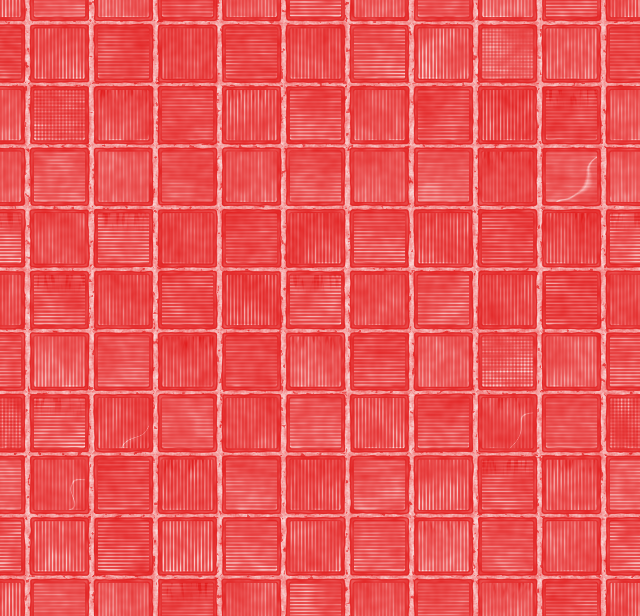
A WebGL 1 fragment shader for this texture:

```glsl
precision highp float;
// A wall of square ribbed glass blocks, ten by ten, set in pale worn mortar.
// Rounded-box distances shape each block; its ribs run across or down in a
// checker order, and periodic gradient noise adds stains, cracks and crust.

uniform vec2 u_resolution;

const vec2 COUNT = vec2(10.0);            // blocks across and down
const vec2 OFFSET = vec2(0.43, 0.37);     // first joint, from the top left
const vec2 BLOCK_HALF = vec2(0.462, 0.473);
const vec2 PANEL_HALF = vec2(0.412, 0.42);
const float CORNER = 0.045;
const float RIBS = 18.5;                  // ribs per block pitch
const float RIB_DEPTH = 0.42;
const float GLASS_TONE = 0.39;
const float FRAME_TONE = 0.27;
const float LINE_TONE = 0.03;
const float MORTAR_TONE = 0.77;
const float CRACKED_SHARE = 0.04;
const float CROSSED_SHARE = 0.02;
const vec3 DEEP_RED = vec3(0.885, 0.12, 0.12);
const vec3 MID_RED = vec3(0.93, 0.38, 0.38);
const vec3 PALE_PINK = vec3(0.98, 0.85, 0.85);

float hash(vec2 p) {
  vec3 q = fract(p.xyx * vec3(0.1031, 0.1030, 0.0973));
  q += dot(q, q.yzx + 33.33);
  return fract((q.x + q.y) * q.z);
}

float cornerSlope(vec2 corner, vec2 period, vec2 toPoint) {
  float angle = 6.2832 * hash(mod(corner, period) + 7.0);
  return dot(vec2(cos(angle), sin(angle)), toPoint);
}

// Gradient noise that wraps with the wall; scale must be whole numbers.
float noise(vec2 p, vec2 scale) {
  vec2 period = COUNT * scale;
  p *= scale;
  vec2 i = floor(p);
  vec2 f = p - i;
  vec2 u = f * f * f * (f * (f * 6.0 - 15.0) + 10.0);
  vec2 e = vec2(1.0, 0.0);
  float low = mix(cornerSlope(i, period, f),
                  cornerSlope(i + e.xy, period, f - e.xy), u.x);
  float high = mix(cornerSlope(i + e.yx, period, f - e.yx),
                   cornerSlope(i + e.xx, period, f - e.xx), u.x);
  return mix(low, high, u.y);
}

float roundBox(vec2 p, vec2 halfSize, float radius) {
  vec2 q = abs(p) - halfSize + radius;
  return length(max(q, 0.0)) + min(max(q.x, q.y), 0.0) - radius;
}

float band(float d, float width, float blur) {
  return 1.0 - smoothstep(width - blur, width + blur, abs(d));
}

float ribWave(float x) {
  float wave = 0.5 + 0.5 * cos(6.2832 * RIBS * x);
  return wave * sqrt(wave) - 0.42;
}

// Ribbed centre of one block; local runs from -0.5 to 0.5, y downward.
float glassTone(vec2 wall, vec2 local, vec2 id, float px) {
  float shift = step(1.5, id.y) - step(7.5, id.y);
  float across = step(0.5, mod(id.x + id.y + shift, 2.0));
  float crossed = step(1.0 - CROSSED_SHARE, hash(id + 63.0));
  float rib = mix(ribWave(local.x), ribWave(local.y), across);
  rib = mix(rib, 0.6 * (ribWave(local.x) + ribWave(local.y)), crossed);
  float streak = mix(noise(wall, vec2(16.0, 2.0)), noise(wall, vec2(2.0, 16.0)), across);
  float cloud = noise(wall, vec2(2.0));
  float calm = 1.0 - 0.5 * band(id.y - 2.0, 0.5, 0.01);
  float strength = mix(0.5, 1.15, hash(id + 17.0)) * calm;
  strength *= clamp(0.9 + 0.9 * cloud + 0.8 * streak + 0.3 * local.y, 0.2, 1.4);
  strength *= 1.0 - smoothstep(0.5, 1.0, px * RIBS);

  float tone = GLASS_TONE + 0.16 * (hash(id + 5.0) - 0.5);
  tone += 0.2 * cloud + 0.16 * streak + 0.1 * local.y;
  tone += 0.12 * noise(wall, vec2(7.0));
  tone += RIB_DEPTH * strength * rib;

  // Dark drips from the top edge
  float drip = noise(wall, vec2(17.0, 3.0)) + 0.5 * noise(wall, vec2(31.0, 7.0));
  float drippy = step(0.75, hash(id + 29.0)) * (1.0 - smoothstep(-0.4, -0.05, local.y));
  tone -= 0.22 * drippy * smoothstep(-0.1, 0.45, drip);

  // Nearly straight cracks with a cloudy side
  float bend = 0.3 * noise(wall, vec2(2.0)) + 0.6 * local.x + 0.5 * local.y - 0.2;
  float cracked = step(1.0 - CRACKED_SHARE, hash(id + 83.0));
  tone += cracked * (0.35 * band(bend, 0.008, 0.012) - 0.12 * smoothstep(0.0, 0.15, bend));
  return tone;
}

float mortarTone(vec2 wall, float upright) {
  vec2 along = mix(vec2(6.0, 15.0), vec2(15.0, 6.0), upright);
  float grain = noise(wall, along) + 0.5 * noise(wall, vec2(31.0));
  float crust = noise(wall, along + 2.0) + 0.5 * noise(wall, vec2(23.0));
  float tone = MORTAR_TONE + 0.08 * (upright - 0.5) + 0.3 * grain;
  return tone - 0.5 * smoothstep(0.25, 0.55, crust);
}

void main() {
  vec2 uv = gl_FragCoord.xy / u_resolution;
  vec2 wall = vec2(uv.x, 1.0 - uv.y) * COUNT - OFFSET;
  vec2 id = mod(floor(wall), COUNT);
  vec2 local = fract(wall) - 0.5;
  float px = COUNT.y / min(u_resolution.x, u_resolution.y);
  float blur = 0.7 * px;

  float wobble = 0.012 * noise(wall, vec2(9.0)) + 0.016 * noise(wall, vec2(2.0));
  float block = roundBox(local, BLOCK_HALF, CORNER) + wobble;
  float panel = roundBox(local, PANEL_HALF, CORNER);

  // Frame, ribbed panel, and the dark lines that edge them
  float tone = FRAME_TONE + 0.3 * noise(wall, vec2(6.0));
  tone = mix(tone, glassTone(wall, local, id, px), 1.0 - smoothstep(-blur, blur, panel + 0.01));
  float wear = 0.75 + 0.5 * noise(wall, vec2(3.0));
  tone = mix(tone, LINE_TONE, clamp(wear, 0.4, 1.0) * band(panel, 0.009, blur));
  tone = mix(tone, LINE_TONE, 0.85 * band(block + 0.011, 0.012, blur));

  // Broken glint along the lower edge of the panel
  float glint = band(panel + 0.025, 0.007, blur) * smoothstep(0.3, 0.36, local.y);
  tone += 0.28 * glint * smoothstep(-0.2, 0.3, noise(wall, vec2(5.0)));

  float upright = step(abs(local.y), abs(local.x));
  tone = mix(tone, mortarTone(wall, upright), smoothstep(-blur, blur, block));
  tone = clamp(tone, 0.0, 1.0);
  vec3 color = mix(DEEP_RED, MID_RED, min(2.0 * tone, 1.0));
  color = mix(color, PALE_PINK, max(2.0 * tone - 1.0, 0.0));
  gl_FragColor = vec4(color, 1.0);
}
```
